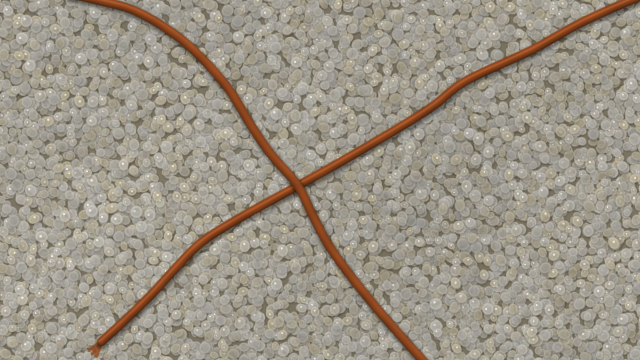
Write a Shadertoy shader that draws this texture.

```glsl
#define PELLET_CELL 0.038
#define PELLET_LAYERS 5
#define PELLET_OPACITY 0.76
#define CURVE_STEPS 4
#define WIRE_RADIUS 0.0122
#define GAP_COLOR vec3(0.47, 0.44, 0.37)
#define CLEAR_TINT vec3(0.665, 0.655, 0.63)
#define CREAM_TINT vec3(0.665, 0.63, 0.535)
#define WIRE_COLOR vec3(0.56, 0.27, 0.11)
#define LIGHT_DIR vec2(-0.35, 0.94)

// Wire paths, in units of the canvas height
const int KNOTS = 14;
const vec2 FALLING[KNOTS] = vec2[](
    vec2(0.197, 1.016), vec2(0.266, 1.000), vec2(0.370, 0.972), vec2(0.475, 0.912),
    vec2(0.556, 0.843), vec2(0.637, 0.750), vec2(0.694, 0.657), vec2(0.752, 0.572),
    vec2(0.826, 0.486), vec2(0.868, 0.403), vec2(0.914, 0.317), vec2(0.984, 0.220),
    vec2(1.076, 0.109), vec2(1.200, -0.030));
const vec2 RISING[KNOTS] = vec2[](
    vec2(0.282, 0.051), vec2(0.336, 0.100), vec2(0.417, 0.178), vec2(0.475, 0.241),
    vec2(0.556, 0.324), vec2(0.660, 0.391), vec2(0.815, 0.477), vec2(0.972, 0.565),
    vec2(1.181, 0.690), vec2(1.269, 0.759), vec2(1.331, 0.794), vec2(1.481, 0.863),
    vec2(1.620, 0.940), vec2(1.782, 1.012));

vec3 hash3(vec3 v) {
    v = fract(v * vec3(0.1031, 0.1030, 0.0973));
    v += dot(v, v.yxz + 33.33);
    return fract((v.xxy + v.yxx) * v.zyx);
}

vec2 toSegment(vec2 p, vec2 a, vec2 b) {
    vec2 pa = p - a, ba = b - a;
    return pa - ba * clamp(dot(pa, ba) / dot(ba, ba), 0.0, 1.0);
}

vec2 catmullRom(vec2 a, vec2 b, vec2 c, vec2 d, float t) {
    return b + 0.5 * t * (c - a + t * (2.0 * a - 5.0 * b + 4.0 * c - d
             + t * (3.0 * (b - c) + d - a)));
}

// Offset from the nearest point of a smooth curve through the knots
vec2 toCurve(vec2 p, vec2 knots[KNOTS]) {
    vec2 nearest = vec2(9.0);
    for (int i = 0; i < KNOTS - 1; i++) {
        vec2 a = knots[max(i - 1, 0)], b = knots[i];
        vec2 c = knots[i + 1], d = knots[min(i + 2, KNOTS - 1)];
        vec2 start = b;
        for (int s = 1; s <= CURVE_STEPS; s++) {
            vec2 end = catmullRom(a, b, c, d, float(s) / float(CURVE_STEPS));
            vec2 offset = toSegment(p, start, end);
            if (dot(offset, offset) < dot(nearest, nearest)) nearest = offset;
            start = end;
        }
    }
    return nearest;
}

// Heaped translucent pellets, painted from the deepest layer up
vec3 pelletBed(vec2 p, float px) {
    vec3 col = GAP_COLOR;
    for (int k = 0; k < PELLET_LAYERS; k++) {
        float layer = float(k), turn = 1.3 * layer + 0.4;
        mat2 rot = mat2(cos(turn), sin(turn), -sin(turn), cos(turn));
        vec2 q = rot * p / PELLET_CELL + 17.3 * layer + 60.0;
        for (int n = 0; n < 9; n++) {
            vec2 id = floor(q) + vec2(n % 3 - 1, n / 3 - 1);
            vec3 shape = hash3(vec3(id, layer * 7.0 + 1.0));
            vec3 look = hash3(vec3(id, layer * 7.0 + 4.0));
            float radius = mix(0.29, 0.47, shape.z);
            vec2 d = (q - id - 0.5 - 0.6 * (shape.xy - 0.5)) * rot / radius;
            float tilt = 6.283 * look.z;
            vec2 axis = vec2(cos(tilt), sin(tilt));
            float squash = 0.28 * look.x * dot(d, axis);
            float e = length(d + axis * squash);
            float aa = px / (PELLET_CELL * radius);

            float contact = 1.0 - smoothstep(0.75, 1.35, length(d + 0.15 * LIGHT_DIR));
            col *= 1.0 - 0.14 * contact;
            float rim = smoothstep(0.5, 0.85, e) - 0.8 * smoothstep(0.85, 1.0, e);
            vec3 body = mix(CLEAR_TINT, CREAM_TINT, look.x * look.x);
            body *= 0.92 + 0.18 * look.y + 0.09 * rim + 0.05 * dot(d, LIGHT_DIR);
            float glint = 1.0 - smoothstep(0.08, 0.30, length(d - 0.4 * (look.xz - vec2(0.8, 0.1))));
            body += 0.28 * glint * smoothstep(0.5, 0.9, look.y);
            float cover = 1.0 - smoothstep(1.0 - aa, 1.0 + aa, e);
            col = mix(col, body, cover * PELLET_OPACITY);
        }
    }
    // Broad drifts of tone across the heap
    float drift = sin(3.1 * p.x + 2.0 * p.y) + sin(5.3 * p.y - 4.2 * p.x + 1.0);
    return col * (1.02 + 0.018 * drift);
}

// Soft cast shadow, then a rounded insulated wire
vec3 paintWire(vec3 col, vec2 p, vec2 knots[KNOTS], float px) {
    vec2 shift = 0.5 * WIRE_RADIUS * LIGHT_DIR;
    float shade = length(toCurve(p + shift, knots)) / WIRE_RADIUS;
    col *= 1.0 - 0.38 * (1.0 - smoothstep(0.7, 1.9, shade));
    vec2 n = toCurve(p, knots) / WIRE_RADIUS;
    float r = length(n), lit = dot(n, LIGHT_DIR);
    float scuff = sin(41.0 * p.x + 23.0 * p.y) * sin(67.0 * p.y - 19.0 * p.x);
    vec3 wire = WIRE_COLOR * (0.96 + 0.26 * lit - 0.26 * r * r + 0.04 * scuff);
    wire += vec3(0.13, 0.10, 0.08) * exp(-14.0 * (lit - 0.35) * (lit - 0.35)) * (1.0 - 0.6 * r);
    float aa = px / WIRE_RADIUS;
    return mix(col, wire, 1.0 - smoothstep(1.0 - aa, 1.0 + aa, r));
}

void mainImage(out vec4 fragColor, in vec2 fragCoord) {
    vec2 p = fragCoord / iResolution.y;
    float px = 1.0 / iResolution.y;
    vec3 col = pelletBed(p, px);

    // Frayed strands at the torn end
    for (int i = 0; i < 3; i++) {
        float angle = 3.75 + 0.32 * float(i);
        vec2 tip = RISING[0] + 0.042 * vec2(cos(angle), sin(angle));
        float strand = length(toSegment(p, RISING[0], tip));
        col = mix(col, WIRE_COLOR, 0.8 - 0.8 * smoothstep(0.002, 0.002 + 2.0 * px, strand));
    }
    col = paintWire(col, p, RISING, px);
    col = paintWire(col, p, FALLING, px);
    fragColor = vec4(col, 1.0);
}
```
